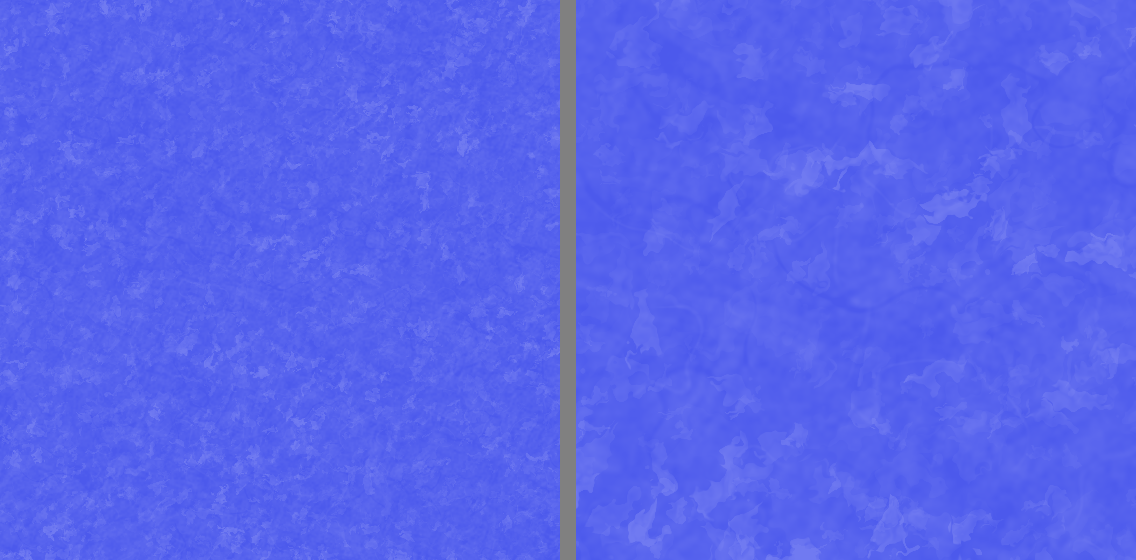
Left, the full canvas; right, a detail of the centre.
Write a Shadertoy shader that draws this texture map.

```glsl
// Blue plaster-like paint: a brushed, mottled ground under layers of pale, torn
// flakes. Each flake is a warped, tapered ellipse in a jittered grid cell, worn
// by dry-brush streaks; thin contour lines of noise add fine creases.

const vec3 DEEP_BLUE = vec3(0.312, 0.363, 0.928);
const vec3 PALE_BLUE = vec3(0.435, 0.474, 0.944);

float hash1(vec2 p) {
    vec3 q = fract(vec3(p.xyx) * 0.1031);
    q += dot(q, q.yzx + 33.33);
    return fract((q.x + q.y) * q.z);
}

vec2 hash2(vec2 p) {
    return vec2(hash1(p), hash1(p + 71.7));
}

float valueNoise(vec2 p) {
    vec2 i = floor(p), f = fract(p);
    f = f * f * (3.0 - 2.0 * f);
    float low = mix(hash1(i), hash1(i + vec2(1, 0)), f.x);
    float high = mix(hash1(i + vec2(0, 1)), hash1(i + vec2(1, 1)), f.x);
    return mix(low, high, f.y);
}

float fbm(vec2 p, int octaves) {
    float sum = 0.0, weight = 0.5, total = 0.0;
    for (int i = 0; i < octaves; i++) {
        sum += weight * valueNoise(p);
        total += weight;
        weight *= 0.6;
        p = mat2(0.8, 0.6, -0.6, 0.8) * p * 2.03 + 17.3;
    }
    return sum / total;
}

vec2 warp(vec2 p) {
    return vec2(fbm(p, 3), fbm(p + 43.1, 3)) - 0.5;
}

mat2 rotation(float angle) {
    float c = cos(angle), s = sin(angle);
    return mat2(c, -s, s, c);
}

// One torn flake around the origin; radii are in cell units.
float flake(vec2 q, vec2 radii, float seed) {
    vec2 n = q / radii;
    n.y *= 1.0 + 0.45 * n.x;
    float inside = 1.0 - length(n);
    float streak = valueNoise(vec2(q.x * 2.2, q.y * 9.0) + seed * 91.0);
    float body = smoothstep(0.0, 0.14, inside + 0.9 * (streak - 0.55));
    float worn = smoothstep(-0.9, 1.1, n.x) * seed;
    return body * (1.0 - 0.6 * worn) * mix(0.4, 1.0, streak);
}

// Strongest flake of a jittered grid at p.
float flakeLayer(vec2 p, float cells, float presence, vec2 size, float offset) {
    p = p * cells + offset;
    vec2 cell = floor(p);
    vec2 torn = p + 0.8 * warp(p * 2.4);
    float strongest = 0.0;
    for (int y = -1; y <= 1; y++)
    for (int x = -1; x <= 1; x++) {
        vec2 id = cell + vec2(x, y);
        vec2 jitter = hash2(id + 5.2), pick = hash2(id + 31.9);
        if (pick.x > presence) continue;
        float angle = 0.55 + 2.2 * (hash1(id + 57.3) - 0.5);
        vec2 radii = size * mix(vec2(0.6), vec2(1.3), hash2(id + 83.4));
        vec2 q = rotation(angle) * (torn - id - jitter);
        strongest = max(strongest, flake(q, radii, pick.y) * mix(0.4, 1.0, hash1(id + 13.6)));
    }
    return strongest;
}

// Fine bristle marks at one angle, shown only in patches.
float bristles(vec2 p, float angle, float offset) {
    vec2 q = rotation(angle) * (p + 0.012 * warp(p * 20.0)) + offset;
    float patches = smoothstep(0.4, 0.65, valueNoise(p * 24.0 + offset));
    return patches * (valueNoise(q * vec2(50.0, 210.0)) - 0.5);
}

// Thin, broken contour lines.
float creases(vec2 p, float scale) {
    float field = fbm(p * scale + 0.8 * warp(p * scale * 0.6), 2);
    float gap = smoothstep(0.45, 0.62, valueNoise(p * scale * 1.3 + 9.0));
    return gap * smoothstep(0.03, 0.0, abs(field - 0.5));
}

void mainImage(out vec4 fragColor, in vec2 fragCoord) {
    vec2 uv = fragCoord / iResolution.y;

    // Mottled ground, from broad clouds to fine grain
    float tone = 0.11;
    tone += 0.12 * (fbm(uv * 5.0, 3) - 0.5);
    tone += 0.48 * (fbm(uv * 44.0 + warp(uv * 26.0), 4) - 0.5);
    tone += 0.22 * (valueNoise(uv * 240.0) - 0.5);
    tone += 0.26 * (bristles(uv, 0.6, 4.0) + bristles(uv, -0.3, 11.0) + bristles(uv, 1.2, 23.0));

    // Faint wide flakes, then brighter small ones in loose clusters
    float cluster = smoothstep(0.25, 0.65, fbm(uv * 11.0 + 3.7, 3));
    tone += 0.22 * flakeLayer(uv, 18.0, 0.65, vec2(0.50, 0.30), 3.0);
    tone += 0.42 * flakeLayer(uv, 28.0, 0.62, vec2(0.50, 0.27), 40.0) * mix(0.7, 1.0, cluster);
    tone += 0.85 * flakeLayer(uv, 31.0, 0.52, vec2(0.46, 0.25), 90.0) * mix(0.6, 1.0, cluster);
    tone += 0.60 * flakeLayer(uv, 58.0, 0.32, vec2(0.46, 0.24), 150.0) * mix(0.4, 1.0, cluster);

    // Dark and light creases
    tone -= 0.20 * creases(uv, 17.0);
    tone += 0.18 * creases(uv + 6.3, 21.0);

    fragColor = vec4(mix(DEEP_BLUE, PALE_BLUE, clamp(tone, -0.12, 1.05)), 1.0);
}
```
